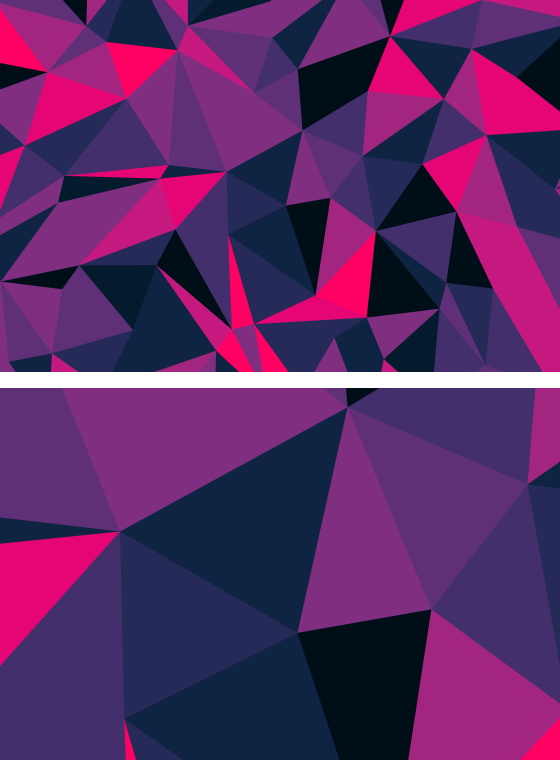
Top: the whole. Bottom: its middle third, enlarged.
This background is drawn by a Shadertoy shader. Its source:

```glsl
const float CELL = 0.172;               // lattice spacing, in canvas heights
const float JITTER = 0.78;              // vertex displacement range, below 1.0
const float TILT = 0.42;                // lattice rotation, in radians
const vec2 ORIGIN = vec2(7.3, 11.6);    // lattice offset
const vec2 TONE_STRIDE = vec2(0.755, 0.570); // spreads tones evenly over cells
const float TONE_NOISE = 0.45;          // random part of the tone

const int TONES = 11;
const vec3 PALETTE[TONES] = vec3[TONES](
    vec3(0.000, 0.055, 0.095), vec3(0.012, 0.105, 0.175),
    vec3(0.060, 0.140, 0.260), vec3(0.150, 0.165, 0.350),
    vec3(0.262, 0.184, 0.418), vec3(0.372, 0.188, 0.470),
    vec3(0.502, 0.180, 0.502), vec3(0.635, 0.150, 0.502),
    vec3(0.772, 0.098, 0.498), vec3(0.898, 0.020, 0.455),
    vec3(1.000, 0.000, 0.388));

// Upper end of each tone's share of the area; the last tone takes the rest
const float SHARE_END[TONES - 1] = float[TONES - 1](
    0.075, 0.14, 0.25, 0.37, 0.48, 0.57, 0.73, 0.80, 0.885, 0.96);

float hash(vec2 p) {
    return fract(sin(dot(p, vec2(127.1, 311.7))) * 43758.5453);
}

float cross2(vec2 a, vec2 b) {
    return a.x * b.y - a.y * b.x;
}

vec2 vertexAt(vec2 id) {
    vec2 random = vec2(hash(id), hash(id + 57.3));
    return id + JITTER * (random - 0.5);
}

float doubleArea(vec2 a, vec2 b, vec2 c) {
    return cross2(b - a, c - a);
}

// Distance to the left of the line from a to b
float edgeDistance(vec2 p, vec2 a, vec2 b) {
    return cross2(normalize(b - a), p - a);
}

// Antialiased coverage of a counterclockwise triangle
float coverage(vec2 p, vec2 a, vec2 b, vec2 c, float pixel) {
    float inside = min(edgeDistance(p, a, b),
                   min(edgeDistance(p, b, c), edgeDistance(p, c, a)));
    return clamp(0.5 + inside / pixel, 0.0, 1.0);
}

vec3 facetColor(vec2 id, float side) {
    float noise = TONE_NOISE * hash(id + 19.7 + 31.1 * side);
    float tone = fract(dot(id, TONE_STRIDE) + 0.5 * side + noise);
    int index = 0;
    for (int i = 0; i < TONES - 1; i++) {
        index += int(step(SHARE_END[i], tone));
    }
    return PALETTE[index];
}

void mainImage(out vec4 fragColor, in vec2 fragCoord) {
    mat2 rotation = mat2(cos(TILT), sin(TILT), -sin(TILT), cos(TILT));
    vec2 p = rotation * fragCoord / (iResolution.y * CELL) + ORIGIN;
    float pixel = 1.0 / (iResolution.y * CELL);

    vec3 color = vec3(0.0);
    float total = 0.0;
    for (int y = -1; y <= 1; y++) {
        for (int x = -1; x <= 1; x++) {
            vec2 id = floor(p) + vec2(x, y);
            vec2 a = vertexAt(id);
            vec2 b = vertexAt(id + vec2(1.0, 0.0));
            vec2 c = vertexAt(id + vec2(1.0, 1.0));
            vec2 d = vertexAt(id + vec2(0.0, 1.0));

            // Split along the diagonal that avoids folds and slivers
            float splitAC = min(doubleArea(a, b, c), doubleArea(a, c, d));
            float splitBD = min(doubleArea(a, b, d), doubleArea(b, c, d));
            bool useAC = splitAC > splitBD;
            float first = coverage(p, a, b, useAC ? c : d, pixel);
            float second = coverage(p, useAC ? a : b, c, d, pixel);

            color += first * facetColor(id, 0.0) + second * facetColor(id, 1.0);
            total += first + second;
        }
    }
    fragColor = vec4(color / max(total, 0.001), 1.0);
}
```
